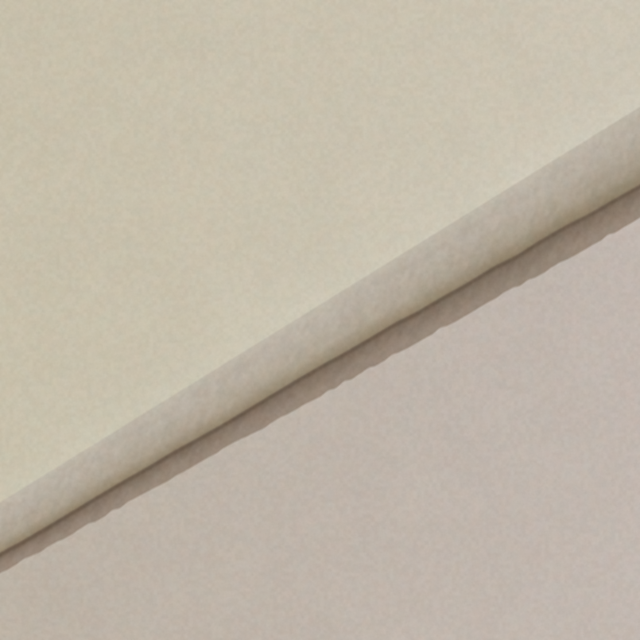
A WebGL 2 fragment shader for this texture:

```glsl
#version 300 es
precision highp float;
// A soft rolled fold crossing pale plaster diagonally, with a narrow shadow below.

#define FOLD_TOP vec2(0.215, 0.618)    // height at left, slope
#define CREASE vec2(0.135, 0.577)
#define SHADOW_END vec2(0.104, 0.555)
#define EDGE_SOFT 0.0028
#define GRAIN_SCALE 165.0
#define GRAIN_AMOUNT 0.042
#define MOTTLE_AMOUNT 0.016
#define TINT_AMOUNT 0.018
#define WEAVE_AMOUNT 0.030

uniform vec2 u_resolution;
out vec4 fragColor;

float hash(vec2 p) {
    vec3 q = fract(vec3(p.xyx) * 0.1031);
    q += dot(q, q.yzx + 33.33);
    return fract((q.x + q.y) * q.z);
}

float valueNoise(vec2 p) {
    vec2 cell = floor(p), f = fract(p);
    f = f * f * (3.0 - 2.0 * f);
    float low = mix(hash(cell), hash(cell + vec2(1, 0)), f.x);
    float high = mix(hash(cell + vec2(0, 1)), hash(cell + vec2(1, 1)), f.x);
    return mix(low, high, f.y);
}

float fbm(vec2 p) {
    float sum = 0.0, weight = 0.5;
    for (int i = 0; i < 3; i++) {
        sum += weight * valueNoise(p);
        p = mat2(0.8, 0.6, -0.6, 0.8) * p * 2.0 + 17.0;
        weight *= 0.5;
    }
    return sum / 0.875 - 0.5;
}

float lineHeight(vec2 line, float x) {
    return line.x + line.y * x;
}

vec3 upperWall(vec2 p, float aboveFold) {
    vec3 color = mix(vec3(0.780, 0.750, 0.668), vec3(0.795, 0.765, 0.700), p.x);
    float rimGlow = exp(-max(aboveFold, 0.0) / 0.055);
    return color + vec3(0.014, 0.021, 0.024) * rimGlow;
}

vec3 lowerWall(vec2 p) {
    vec3 color = mix(vec3(0.732, 0.692, 0.640), vec3(0.757, 0.716, 0.684), p.x);
    return color + 0.008 * (0.4 - p.y);
}

// t runs from the crease (0) to the top of the roll (1)
vec3 foldShade(float t, float x) {
    vec3 color = mix(vec3(0.590, 0.535, 0.445), vec3(0.680, 0.637, 0.570), smoothstep(0.0, 0.32, t));
    color = mix(color, vec3(0.722, 0.685, 0.632), smoothstep(0.25, 0.7, t));
    color = mix(color, vec3(0.745, 0.715, 0.658), smoothstep(0.75, 1.0, t));
    return color - 0.03 * smoothstep(0.55, 1.0, x) * (1.0 - t);
}

// t runs from the outer edge (0) to the crease (1)
vec3 shadowShade(float t) {
    return mix(vec3(0.590, 0.530, 0.472), vec3(0.490, 0.428, 0.368), smoothstep(0.1, 1.0, t));
}

void main() {
    vec2 p = gl_FragCoord.xy / u_resolution;
    float soft = max(EDGE_SOFT, 0.8 / u_resolution.y);

    // Slightly uneven boundaries, rougher at the shadow
    float wobble = 0.003 * (valueNoise(vec2(p.x * 26.0, 3.0)) - 0.5);
    float fray = 0.004 * (valueNoise(vec2(p.x * 80.0, 9.0)) - 0.5);
    float topY = lineHeight(FOLD_TOP, p.x);
    float creaseY = lineHeight(CREASE, p.x) + 0.003 * sin(3.14159 * p.x) + wobble;
    float shadowY = lineHeight(SHADOW_END, p.x) + fray;

    // Layers from bottom to top
    float foldT = clamp((p.y - creaseY) / (topY - creaseY), 0.0, 1.0);
    float shadowT = clamp((p.y - shadowY) / (creaseY - shadowY), 0.0, 1.0);
    vec3 color = lowerWall(p);
    color = mix(color, shadowShade(shadowT), smoothstep(-soft, soft, p.y - shadowY));
    color = mix(color, foldShade(foldT, p.x), smoothstep(-soft, soft, p.y - creaseY));
    color = mix(color, upperWall(p, p.y - topY), smoothstep(-soft, soft, p.y - topY));

    // Thin dark line in the crease
    float creaseD = (p.y - creaseY + 0.003) / 0.0042;
    color = mix(color, vec3(0.400, 0.340, 0.280), 0.75 * exp(-creaseD * creaseD));

    // Diagonal weave on the roll and in the shadow
    float onRoll = smoothstep(0.0, 0.2, foldT) * (1.0 - smoothstep(0.8, 1.0, foldT));
    float inShadow = smoothstep(0.0, 0.3, shadowT) * (1.0 - smoothstep(0.7, 1.0, shadowT));
    float weave = valueNoise(vec2(p.x - 0.6 * p.y, p.x + p.y) * vec2(130.0, 48.0)) - 0.5;
    color += WEAVE_AMOUNT * (onRoll + inShadow) * weave;

    // Plaster grain, broad mottling and faint colour speckle
    color += GRAIN_AMOUNT * fbm(p * GRAIN_SCALE);
    color += MOTTLE_AMOUNT * fbm(p * 14.0 + 5.0);
    float warm = fbm(p * 70.0 + 41.0);
    float green = fbm(p * 62.0 + 83.0);
    color += TINT_AMOUNT * (warm * vec3(1.0, -0.2, -1.0) + green * vec3(-0.5, 0.4, -0.3));

    fragColor = vec4(clamp(color, 0.0, 1.0), 1.0);
}
```
